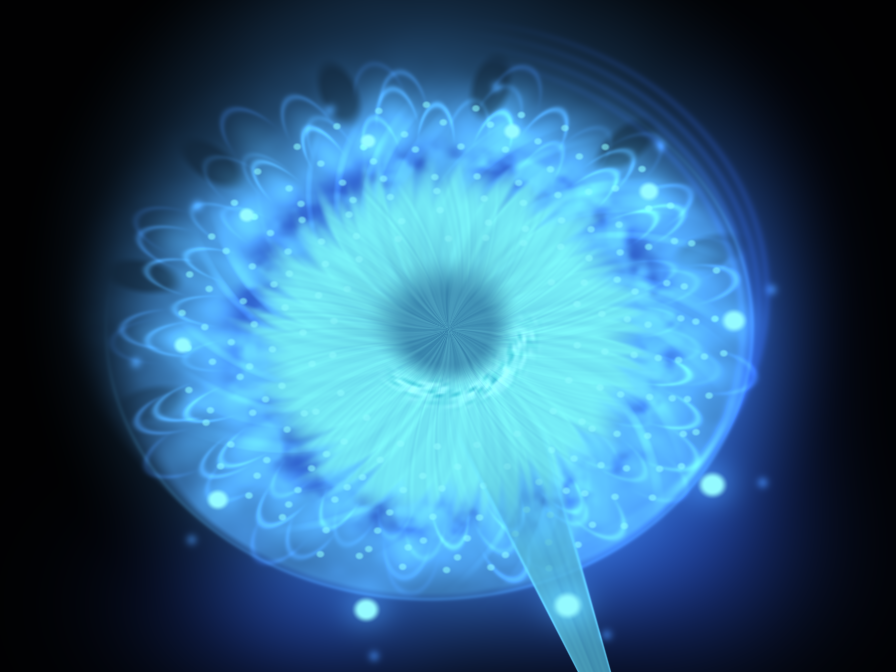
Reproduce this background procedurally as a WebGL 1 fragment shader.

```glsl
precision highp float;
// A glowing cyan flower disc on a dark blue haze, with a tapering stem.
// Ellipses in polar form carry the rays, petals and beads; gaussians and
// value noise shape the haze, and a final ring of orbs floats around it.

uniform vec2 u_resolution;

const float TAU = 6.28318;
const vec3 CYAN = vec3(0.48, 0.96, 0.98);
const vec3 SKY = vec3(0.33, 0.71, 0.88);
const vec3 BLUE = vec3(0.23, 0.48, 0.74);
const vec3 INDIGO = vec3(0.13, 0.27, 0.68);
const vec3 SLATE = vec3(0.09, 0.20, 0.31);

float hash(vec2 p) {
  return fract(sin(dot(p, vec2(127.1, 311.7))) * 43758.545);
}

float noise(vec2 p) {
  vec2 i = floor(p), f = fract(p);
  f = f * f * (3.0 - 2.0 * f);
  return mix(mix(hash(i), hash(i + vec2(1, 0)), f.x),
             mix(hash(i + vec2(0, 1)), hash(i + 1.0), f.x), f.y);
}

float fbm(vec2 p) {
  return 0.55 * noise(p) + 0.3 * noise(p * 2.1 + 7.0) + 0.15 * noise(p * 4.3 + 3.0);
}

float bell(float x, float width) { return exp(-x * x / (width * width)); }

float glow(vec2 p, vec2 centre, vec2 size) {
  vec2 q = (p - centre) / size;
  return exp(-dot(q, q));
}

// Radial streaks: noise around a circle is seamless in angle
float rays(vec2 q, float density, float twist) {
  float a = atan(q.y, q.x) + twist * length(q);
  return noise(vec2(cos(a), sin(a)) * density + 40.0);
}

// Local frame of a repeated sector: x across, y outward, z cell index
vec3 sector(vec2 q, float count, float phase) {
  float a = (atan(q.y, q.x) - phase) / TAU * count;
  float cell = floor(a + 0.5);
  return vec3((a - cell) * TAU / count * length(q), length(q), mod(cell, count));
}

float beadRing(vec2 q, float radius, float count, float size) {
  vec3 s = sector(q, count, radius * 9.0);
  float jitter = hash(vec2(s.z, count)) - 0.5;
  float d = length(s.xy - vec2(jitter * 0.06, radius + jitter * 0.09));
  return 1.0 - smoothstep(size * 0.5, size * 1.3, d);
}

vec3 backdrop(vec2 p) {
  float haze = fbm(p * 3.0);
  vec3 col = vec3(0.002, 0.004, 0.008);
  float halo = length((p - vec2(0.65, 0.56)) / vec2(0.62, 0.62));
  col += SLATE * (0.65 + 0.5 * haze) * (1.0 - smoothstep(0.55, 1.02, halo));
  col += INDIGO * 0.65 * glow(p, vec2(1.08, 0.47), vec2(0.13, 0.27));
  col += INDIGO * 0.70 * glow(p, vec2(0.92, 0.17), vec2(0.24, 0.16));
  col += INDIGO * 0.60 * glow(p, vec2(0.46, 0.10), vec2(0.22, 0.14));
  return col;
}

vec3 petals(vec3 col, vec2 d) {
  float upper = smoothstep(-0.5, 0.5, d.y - 0.35 * d.x);
  // Dark oval gaps near the upper left rim
  vec3 gap = sector(d, 12.0, 1.36);
  float oval = length((gap.xy - vec2(0.0, 0.90)) / vec2(0.065, 0.13));
  col = mix(col, SLATE * 0.7, 0.7 * upper * (1.0 - smoothstep(0.6, 1.1, oval)));
  // Layered looped filaments and soft petal bodies
  for (int i = 0; i < 4; i++) {
    float k = float(i);
    vec3 s = sector(d, 13.0 + 4.0 * k, 0.3 + k);
    float wobble = hash(vec2(s.z, k)) - 0.5;
    vec2 e = (s.xy - vec2(0.0, 0.85 - 0.07 * k + 0.07 * wobble)) / vec2(0.08 - 0.008 * k, 0.15);
    float r = length(e), tip = smoothstep(0.0, 1.0, e.y);
    col += SKY * 0.09 * (1.0 - smoothstep(0.1, 1.0, r));
    col += mix(INDIGO, SKY, 0.3 + 0.2 * k) * bell(r - 1.0, 0.09) * tip * (0.24 + 0.3 * wobble);
  }
  return col;
}

vec3 flower(vec3 col, vec2 p) {
  vec2 d = (p - vec2(0.639, 0.512)) / vec2(0.486, 0.408);
  float rd = length(d), lift = smoothstep(-0.4, 0.8, d.y - 0.5 * d.x);
  // Translucent outer disc, softer and darker at its upper left
  float body = 1.0 - smoothstep(mix(0.96, 0.75, lift), mix(1.0, 1.15, lift), rd);
  vec3 tint = mix(BLUE, SLATE * 1.6, lift * smoothstep(0.65, 1.0, rd));
  col = mix(col, tint * (0.75 + 0.5 * fbm(d * 5.0)), body * 0.9);
  col = petals(col, d);
  col += SKY * 0.15 * bell(rd - 0.99, 0.008) * (1.0 - lift);
  // Sweeping rim strands, strongest on the right
  for (int i = 0; i < 4; i++) {
    float k = float(i);
    float r = length(d - vec2(0.025 * k - 0.04, 0.04 * k));
    col += INDIGO * 0.2 * bell(r - 1.0, 0.014) * smoothstep(0.2, 1.0, d.x + 0.15);
  }
  // Indigo patches and wisps around the bright core
  vec2 q = (p - vec2(0.674, 0.490)) / vec2(0.286, 0.247);
  float r = length(q), streak = rays(q, 22.0, 0.3), fine = rays(q, 45.0, -0.25);
  col += SKY * 0.38 * bell(r - 1.08, 0.38);
  float patches = smoothstep(0.3, 0.7, fbm(q * 5.0 + 9.0));
  col = mix(col, INDIGO * 1.1, 0.75 * bell(r - 1.08, 0.12) * patches);
  col += SKY * 0.18 * bell(r - 1.15, 0.22) * smoothstep(0.5, 0.9, rays(q, 18.0, 0.7));
  float core = 1.0 - smoothstep(0.82, 1.12, r + 0.24 * (streak - 0.5));
  vec3 light = mix(SKY, CYAN, 0.6 + 0.3 * streak + 0.25 * fine);
  col = mix(col, light, core * 0.97);
  // Beads on concentric rings
  for (int i = 0; i < 7; i++) {
    float k = float(i);
    float bead = beadRing(q, 0.66 + 0.125 * k, 19.0 + 3.0 * k, 0.021);
    col = mix(col, vec3(0.55, 0.98, 1.0), bead * 0.6);
  }
  return col;
}

vec3 hollow(vec3 col, vec2 p) {
  vec2 h = (p - vec2(0.668, 0.510)) / vec2(0.105, 0.092);
  float r = length(h), streak = rays(h, 16.0, 0.15);
  float upper = smoothstep(-0.5, 0.7, h.y - 0.4 * h.x);
  vec3 shade = mix(vec3(0.19, 0.48, 0.65), vec3(0.33, 0.67, 0.78), streak * 0.7);
  col = mix(col, shade, 0.4 * upper * streak * (1.0 - smoothstep(0.8, 2.0, r)));
  col = mix(col, shade, 0.92 * (1.0 - smoothstep(0.55, mix(1.0, 1.25, upper), r)));
  // Pale woven lip along the lower right
  float lip = bell(r - 1.05, 0.18) * smoothstep(0.1, 0.8, 0.45 * h.x - h.y);
  float a = atan(h.y, h.x);
  float weave = noise(vec2(a * 9.0 + r * 4.0, r * 16.0 + a * 2.0)) - 0.45;
  return col + vec3(0.38, 0.24, 0.18) * lip * weave;
}

vec3 stem(vec3 col, vec2 p) {
  float t = p.y / 0.27;
  float x = (p.x - mix(0.885, 0.778, t)) / mix(0.025, 0.057, t);
  float inside = 1.0 - smoothstep(0.94, 1.04, abs(x));
  float fade = 1.0 - smoothstep(0.14, 0.40, p.y);
  vec3 tint = mix(vec3(0.29, 0.66, 0.80), CYAN, 0.3 * noise(vec2(x * 7.0, p.y * 3.0)));
  col = mix(col, tint, inside * fade * 0.8);
  return col + SKY * 0.18 * bell(abs(x) - 0.95, 0.06) * fade;
}

vec3 orbs(vec3 col, vec2 p) {
  for (int i = 0; i < 10; i++) {
    float step10 = TAU * 0.1 * float(i);
    float a = 0.26 + step10 - 0.21 - 0.175 * cos(step10 - 3.3);
    vec2 c = vec2(0.686, 0.441) + vec2(0.417, 0.370) * vec2(cos(a), sin(a));
    float size = 0.017 + 0.005 * cos(a + 1.0);
    float r = length((p - c) / vec2(1.05, 0.95));
    col += SKY * 0.2 * bell(r, size * 1.8);
    col = mix(col, vec3(0.58, 0.98, 1.0), 1.0 - smoothstep(size * 0.5, size * 1.1, r));
    // Faint sparks drift beyond each orb
    vec2 spark = c + vec2(0.075, 0.07) * vec2(cos(a + 0.5), sin(a + 0.5));
    col += BLUE * 0.4 * bell(length(p - spark), 0.009);
  }
  return col;
}

void main() {
  vec2 p = (gl_FragCoord.xy - 0.5 * u_resolution) / u_resolution.y + vec2(0.667, 0.5);
  vec3 col = flower(backdrop(p), p);
  col = stem(hollow(col, p), p);
  gl_FragColor = vec4(clamp(orbs(col, p), 0.0, 1.0), 1.0);
}
```
